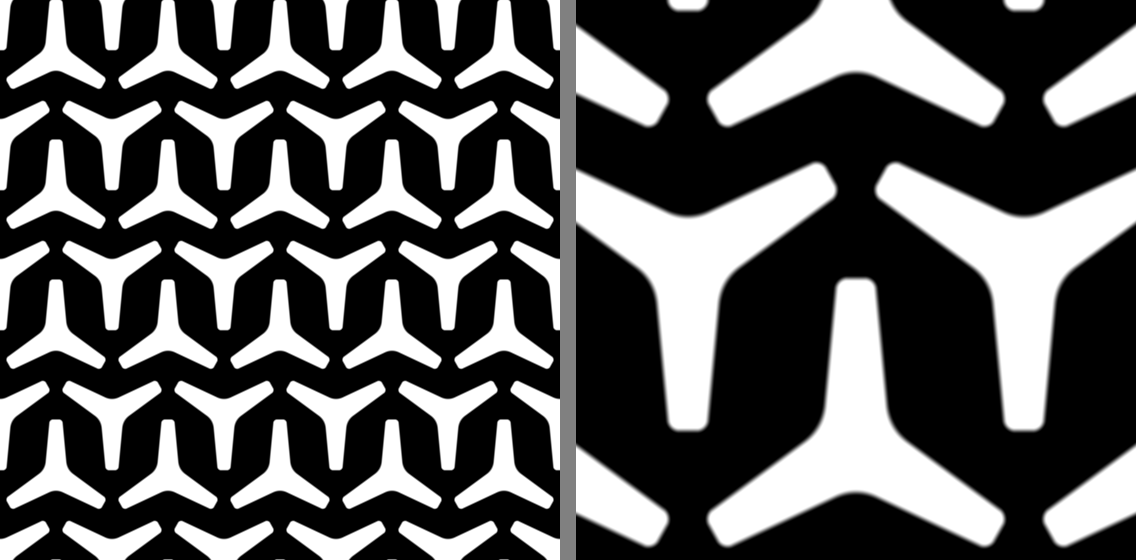
Left, the full canvas; right, a detail of the centre.
A WebGL 1 fragment shader for this pattern:

```glsl
precision highp float;
// Rows of white three-armed stars on black, pointing up and down in turn.
// Each star is a smooth union of three tapered, round-tipped arms, placed in
// a wrapped 5 by 4 grid of cells; distances are measured in cell widths.
uniform vec2 u_resolution;

const vec2 REPEATS = vec2(5.0, 4.0);
const float ARM_LENGTH = 0.49;
const float ROOT_HALF_WIDTH = 0.104;
const float TIP_HALF_WIDTH = 0.0566;
const float TIP_ROUNDING = 0.03;
const float ROOT_OVERLAP = 0.05;
const float FILLET = 0.052;
const float VERTICAL_STRETCH = 1.03;
const float EDGE_SOFTNESS = 0.002; // fraction of the canvas
const float THIRD_TURN = 2.0943951;

float smoothUnion(float a, float b, float blend) {
  float h = max(blend - abs(a - b), 0.0) / blend;
  return min(a, b) - 0.25 * blend * h * h;
}

vec2 rotate(vec2 p, float angle) {
  float c = cos(angle), s = sin(angle);
  return vec2(c * p.x - s * p.y, s * p.x + c * p.y);
}

// Tapered arm along +y, with rounded corners at its far end
float armDistance(vec2 p, float len, float rootHalf, float tipHalf, float rounding) {
  float slope = (rootHalf - tipHalf) / len;
  float side = (abs(p.x) + slope * p.y - rootHalf) / sqrt(1.0 + slope * slope);
  vec2 q = vec2(side, p.y - len) + rounding;
  float d = length(max(q, 0.0)) + min(max(q.x, q.y), 0.0) - rounding;
  return max(d, -p.y - ROOT_OVERLAP);
}

float starDistance(vec2 p) {
  float d = 1.0;
  for (int i = 0; i < 3; i++) {
    vec2 q = rotate(p, float(i) * THIRD_TURN);
    float arm = armDistance(q, ARM_LENGTH, ROOT_HALF_WIDTH, TIP_HALF_WIDTH, TIP_ROUNDING);
    d = smoothUnion(d, arm, FILLET);
  }
  return d;
}

// Offset from the nearest wrapped copy of a point given in cell fractions
vec2 offsetFrom(vec2 uv, vec2 center) {
  vec2 cell = fract(uv * REPEATS - center + 0.5) - 0.5;
  return cell * vec2(1.0, REPEATS.x / (REPEATS.y * VERTICAL_STRETCH));
}

void main() {
  vec2 uv = gl_FragCoord.xy / u_resolution;

  // Two interlocking stars per cell, the second one upside down
  float upward = starDistance(offsetFrom(uv, vec2(0.5, 0.6)));
  float downward = starDistance(-offsetFrom(uv, vec2(0.0, 0.045)));
  float d = min(upward, downward);

  float edge = REPEATS.x * max(EDGE_SOFTNESS, 0.75 / u_resolution.x);
  float white = 1.0 - smoothstep(-edge, edge, d);
  gl_FragColor = vec4(vec3(white), 1.0);
}
```
